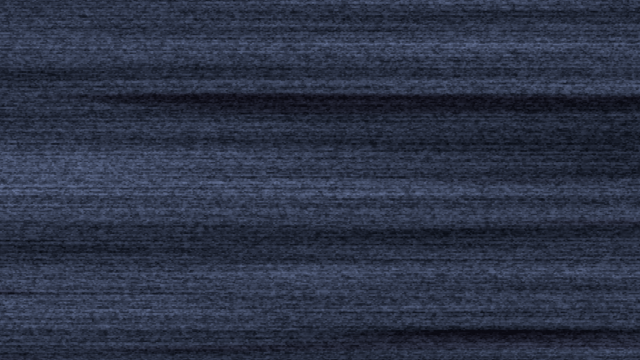
This texture is drawn by a Shadertoy shader. Its source:

```glsl
// Dark blue woven static: long, soft horizontal bands with thin dark streaks,
// overlaid with crisp thread lines and short grain. Every layer is value noise
// stretched along x, summed to one tone that picks a colour on a navy ramp.

const vec3 INK = vec3(0.055, 0.072, 0.112);
const vec3 STEEL = vec3(0.305, 0.348, 0.462);
const vec3 WARM_TINT = vec3(0.012, -0.006, -0.002);

const float MEAN_TONE = 0.475;
const float BAND_CONTRAST = 0.50;
const float STRIPE_CONTRAST = 0.42;
const float FINE_STRIPE_CONTRAST = 0.24;
const float STREAK_DEPTH = 0.36;
const float THREAD_CONTRAST = 0.34;
const float SCANLINE_CONTRAST = 0.07;
const float GRAIN_CONTRAST = 0.36;
const float FINE_GRAIN_CONTRAST = 0.46;
const float BAND_DRIFT = 0.016;

// Cells per canvas height, along x and y
const vec2 BAND_SCALE = vec2(0.50, 9.0);
const vec2 STRIPE_SCALE = vec2(0.60, 25.0);
const vec2 FINE_STRIPE_SCALE = vec2(1.0, 60.0);
const vec2 STREAK_SCALE = vec2(0.70, 26.0);
const vec2 THREAD_SCALE = vec2(2.5, 130.0);
const vec2 GRAIN_SCALE = vec2(85.0, 150.0);
const vec2 FINE_GRAIN_SCALE = vec2(170.0, 250.0);
const float SCANLINES = 96.0;

const float SOFT = 0.5;   // half width of the blend between cells
const float CRISP = 0.32;

float hash(vec2 p) {
    return fract(sin(dot(p, vec2(127.1, 311.7))) * 43758.5453);
}

float cellBlend(float t, float halfWidth) {
    return smoothstep(0.5 - halfWidth, 0.5 + halfWidth, t);
}

// One row of noise, shifted at random so that rows do not line up
float rowNoise(float x, float row, float halfWidth) {
    x += 7.0 * hash(vec2(row, 3.7));
    float cell = floor(x);
    float blend = cellBlend(x - cell, halfWidth);
    return mix(hash(vec2(cell, row)), hash(vec2(cell + 1.0, row)), blend);
}

// Noise centred on zero, with a seed to keep layers independent
float layer(vec2 p, vec2 scale, float seed, float halfWidth) {
    p = p * scale + seed * vec2(17.0, 41.0);
    float row = floor(p.y);
    float below = rowNoise(p.x, row, halfWidth);
    float above = rowNoise(p.x, row + 1.0, halfWidth);
    return mix(below, above, cellBlend(p.y - row, halfWidth)) - 0.5;
}

void mainImage(out vec4 fragColor, in vec2 fragCoord) {
    vec2 p = fragCoord / iResolution.y;

    // Bands wander slightly up and down along their length
    vec2 drifted = p;
    drifted.y += BAND_DRIFT * layer(p, vec2(1.0, 2.5), 1.0, SOFT);

    // Broad bands and narrower stripes
    float tone = MEAN_TONE;
    tone += BAND_CONTRAST * layer(drifted, BAND_SCALE, 2.0, SOFT);
    tone += STRIPE_CONTRAST * layer(drifted, STRIPE_SCALE, 3.0, SOFT);
    tone += FINE_STRIPE_CONTRAST * layer(drifted, FINE_STRIPE_SCALE, 4.0, SOFT);

    // Thin dark streaks with tapered ends
    float streak = smoothstep(0.20, 0.45, layer(drifted, STREAK_SCALE, 5.0, SOFT));
    tone -= STREAK_DEPTH * streak;

    // Long threads, even scanlines and short grain, weaker in dark bands
    float weave = THREAD_CONTRAST * layer(p, THREAD_SCALE, 6.0, CRISP);
    weave += SCANLINE_CONTRAST * sin(6.2832 * SCANLINES * p.y);
    weave += GRAIN_CONTRAST * layer(p, GRAIN_SCALE, 7.0, CRISP);
    weave += FINE_GRAIN_CONTRAST * layer(p, FINE_GRAIN_SCALE, 8.0, CRISP);
    tone += weave * mix(0.55, 1.25, clamp(tone, 0.0, 1.0));

    // Navy ramp, with a faint warm cast in the streaks
    vec3 color = mix(INK, STEEL, clamp(tone, -0.10, 1.30));
    color += WARM_TINT * streak;

    fragColor = vec4(color, 1.0);
}
```
